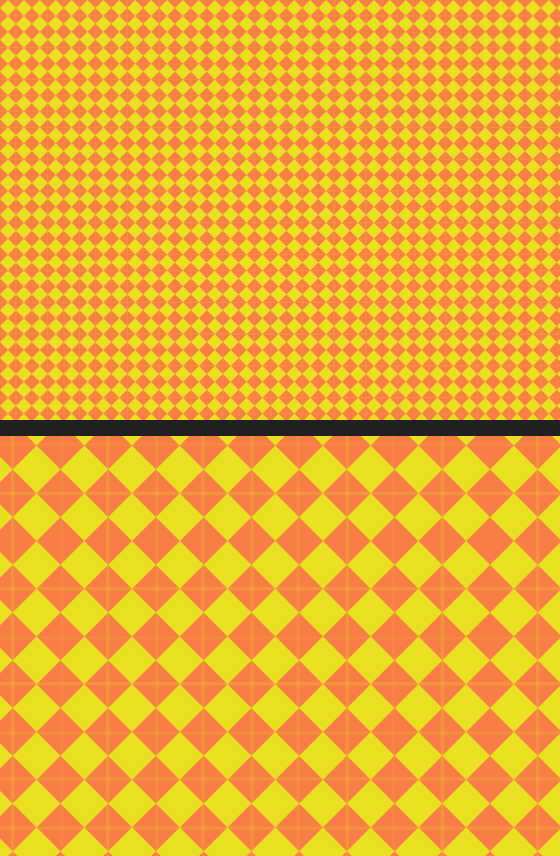
Top, the full canvas; bottom, a detail of the centre.
A Shadertoy shader for this pattern:

```glsl
const float TILES_ACROSS = 35.2;            // repeats over the canvas width
const float SEAM_WIDTH = TILES_ACROSS / 512.0; // hairline width, in tiles
const float SEAM_STRENGTH = 0.9;
const vec3 YELLOW = vec3(0.91, 0.88, 0.13);
const vec3 ORANGE = vec3(0.975, 0.495, 0.275);

// Signed distance to the diamond filling a unit tile, negative inside
float diamondDistance(vec2 tilePos) {
    vec2 q = abs(fract(tilePos) - 0.5);
    return (q.x + q.y - 0.5) * sqrt(0.5);
}

// Hairlines on tile borders; each fades with its offset on the seam grid
vec2 seamLeak(vec2 tilePos, float pixel) {
    vec2 slot = round(tilePos) / SEAM_WIDTH + 0.0005;
    vec2 offset = fract(slot);
    vec2 center = (floor(slot) + 0.5) * SEAM_WIDTH;
    vec2 edge = 0.5 * SEAM_WIDTH - abs(tilePos - center);
    vec2 coverage = clamp(edge / pixel + 0.5, 0.0, 1.0);
    return SEAM_STRENGTH * coverage * offset * (1.0 - offset);
}

void mainImage(out vec4 fragColor, in vec2 fragCoord) {
    // Tile coordinates, anchored at the upper left corner
    float pixel = TILES_ACROSS / iResolution.x;
    vec2 tilePos = vec2(fragCoord.x, iResolution.y - fragCoord.y) * pixel;

    // Seams let the yellow show through the orange
    vec2 leak = seamLeak(tilePos, pixel);
    float seam = 1.0 - (1.0 - leak.x) * (1.0 - leak.y);
    vec3 ground = mix(ORANGE, YELLOW, seam);

    // Yellow diamonds touching at their corners
    float outside = clamp(diamondDistance(tilePos) / pixel + 0.5, 0.0, 1.0);
    fragColor = vec4(mix(YELLOW, ground, outside), 1.0);
}
```
